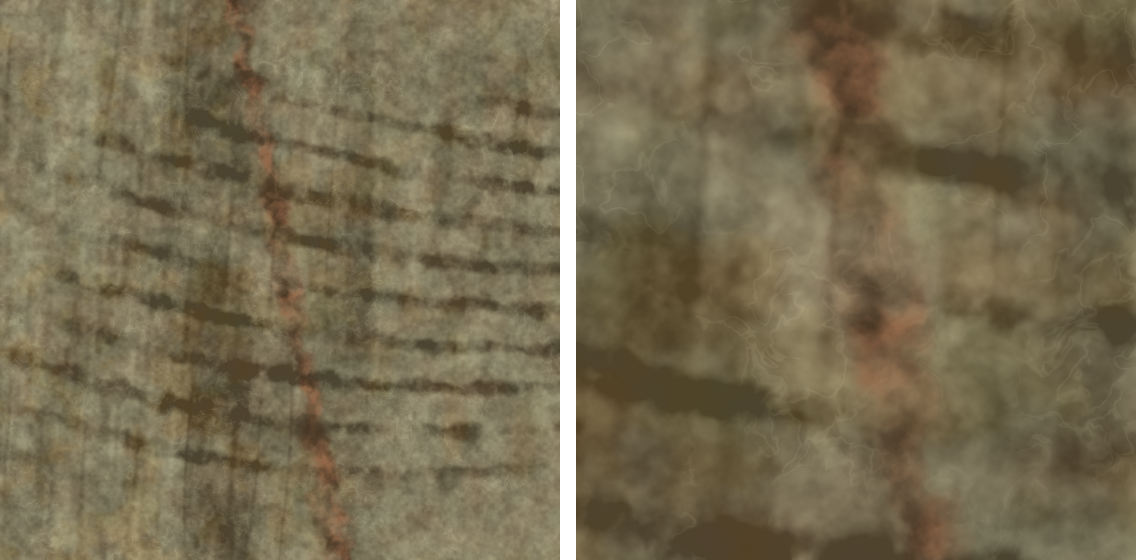
Left: the whole. Right: its middle third, enlarged.
This texture is drawn by a Shadertoy shader. Its source:

```glsl
// Weathered olive stone: a leaning rust vein crosses broken, curved dark ribs.
// Ribs repeat along a bent coordinate; soft columns, vertical streaks and
// layered value noise supply the stains, grain and pale crinkles.

float hash(vec2 p) {
    vec3 q = fract(p.xyx * 0.1031);
    q += dot(q, q.yzx + 33.33);
    return fract((q.x + q.y) * q.z);
}

float noise(vec2 p) {
    vec2 i = floor(p), f = fract(p);
    f = f * f * (3.0 - 2.0 * f);
    return mix(mix(hash(i), hash(i + vec2(1, 0)), f.x),
               mix(hash(i + vec2(0, 1)), hash(i + vec2(1, 1)), f.x), f.y);
}

float fbm(vec2 p) {
    float sum = 0.0, amp = 0.533;
    for (int i = 0; i < 4; i++) {
        sum += amp * noise(p);
        p = mat2(0.8, 0.6, -0.6, 0.8) * p * 2.03 + 17.3;
        amp *= 0.5;
    }
    return sum;
}

// Soft vertical column around x, fading out beyond a range of depth
float column(vec2 p, float x, float halfWidth, float top, float bottom) {
    float side = 1.0 - smoothstep(halfWidth * 0.6, halfWidth * 1.3, abs(p.x - x));
    return side * smoothstep(top - 0.06, top + 0.06, p.y)
                * (1.0 - smoothstep(bottom - 0.08, bottom + 0.08, p.y));
}

// Broken dark ribs, sloping on the left and levelling out on the right
float ribs(vec2 p) {
    float bend = 0.36 * p.x - (0.02 + 0.27 * p.y) * p.x * p.x;
    float s = (p.y - bend + 0.016 * (fbm(p * 22.0) - 0.5)) / 0.0887 - 0.08;
    float id = floor(s + 0.5);
    float width = 0.1 + 0.1 * noise(vec2(p.x * 24.0, id * 7.3));
    float line = 1.0 - smoothstep(width * 0.3, width * 1.7, abs(s - id));
    float gaps = smoothstep(0.15, 0.55, noise(vec2(p.x * 11.0 + 3.0, id * 5.7 + 40.0)));
    float reach = smoothstep(0.0, 0.4, p.x + 0.25 * p.y)
                * smoothstep(0.02, 0.28, p.y)
                * (1.0 - smoothstep(0.8, 0.9, p.y));
    return line * mix(0.3, 1.0, gaps) * reach;
}

void mainImage(out vec4 fragColor, in vec2 fragCoord) {
    vec2 p = fragCoord / iResolution.xy;
    p.y = 1.0 - p.y; // depth below the top edge
    vec2 warp = vec2(fbm(p * 28.0), fbm(p * 28.0 + 50.0)) - 0.5;
    vec2 q = p + 0.025 * warp;

    // Mottling and fine grain
    float blotch = fbm(p * 8.0 + 4.0) - 0.5;
    float mottle = fbm(p * 30.0 + warp) - 0.5;
    float grain = fbm(p * 75.0 + 9.0) - 0.5;
    float speck = noise(p * 150.0 + 31.0) - 0.5;
    float tone = 0.69 + 0.42 * blotch + 0.55 * mottle + 0.5 * grain + 0.14 * speck;

    // Leaning vertical streaks, strongest on the left
    float lean = p.x + 0.07 * p.y;
    float streak = 0.5 * noise(vec2(lean * 45.0, p.y * 5.0))
                 + 0.5 * noise(vec2(lean * 110.0, p.y * 9.0 + 20.0)) - 0.5;
    tone += streak * mix(0.42, 0.12, smoothstep(0.3, 0.75, p.x));
    float crackX = abs(noise(vec2(lean * 22.0, p.y * 2.5 + 8.0)) - 0.5);
    tone -= 0.16 * (1.0 - smoothstep(0.0, 0.11, crackX))
          * smoothstep(0.4, 0.65, noise(p * vec2(9.0, 8.0)))
          * (1.0 - smoothstep(0.5, 0.8, p.x));

    // Shaded columns beside the vein and thinner ones to the right
    float shade = 0.75 * column(q, 0.385, 0.075, -0.2, 0.36)
                + 0.75 * column(q, 0.395, 0.065, 0.5, 1.2)
                + 0.45 * column(q, 0.37, 0.09, 0.32, 0.75)
                + 0.95 * column(q, 0.643, 0.026, 0.04, 0.6)
                + 0.6 * column(q, 0.60, 0.06, 0.36, 0.83)
                + 0.8 * column(q, 0.79, 0.016, 0.18, 0.4)
                + 0.5 * column(q, 0.93, 0.012, 0.05, 0.65)
                + 0.4 * column(q, 0.11, 0.03, 0.45, 0.8)
                + 0.5 * column(q, 0.72, 0.09, -0.2, 0.02);
    tone -= 0.34 * min(shade, 1.1) * (0.5 + fbm(p * 14.0 + 30.0));

    // Dark ribs, worn through by the mottling
    float rib = ribs(p + 0.014 * warp);
    tone -= 0.45 * rib * clamp(1.0 - 2.0 * mottle, 0.4, 1.3);

    // Pale crinkles, short and patchy
    float ridge = abs(fbm(p * 34.0 + 2.0 * warp + 70.0) - 0.5);
    float crinkle = (1.0 - smoothstep(0.0, 0.045, ridge))
                  * smoothstep(0.35, 0.65, noise(p * 14.0 + 60.0));
    tone += 0.13 * crinkle;

    vec3 darkOlive = vec3(0.305, 0.265, 0.185);
    vec3 paleStone = vec3(0.61, 0.58, 0.465);
    vec3 color = mix(darkOlive, paleStone, clamp(tone, 0.0, 1.1));

    // Ochre and grey-green stains
    float ochre = smoothstep(0.5, 0.72, fbm(p * 16.0 + 90.0));
    color += ochre * vec3(0.012, -0.004, -0.035) * (1.2 - 0.7 * p.x);
    color += vec3(-0.012, 0.006, 0.008) * (2.0 * noise(p * 26.0 + 25.0) - 1.0);

    // Rust vein: ragged, speckled and partly worn back to stone
    float center = 0.425 + 0.165 * p.y + 0.02 * p.y * p.y;
    float offset = p.x - center + 0.045 * warp.x;
    float veinWidth = 0.013 + 0.015 * noise(vec2(p.y * 14.0, 3.0));
    float vein = 1.0 - smoothstep(veinWidth * 0.3, veinWidth * 1.5, abs(offset));
    float wear = smoothstep(0.25, 0.65, fbm(p * 26.0 + 12.0));
    float rustTone = 0.42 + 1.7 * mottle + 1.3 * grain - 0.5 * rib
                   + 0.15 * smoothstep(0.1, 0.4, p.y);
    vec3 rust = mix(vec3(0.29, 0.21, 0.14), vec3(0.57, 0.40, 0.28), clamp(rustTone, 0.0, 1.0));
    color = mix(color, rust, vein * mix(0.35, 0.95, wear));
    float knot = 1.0 - smoothstep(0.008, 0.04, length((q - vec2(0.562, 0.775)) * vec2(0.8, 1.0)));
    color = mix(color, vec3(0.27, 0.21, 0.14), 0.7 * knot);

    fragColor = vec4(color, 1.0);
}
```
